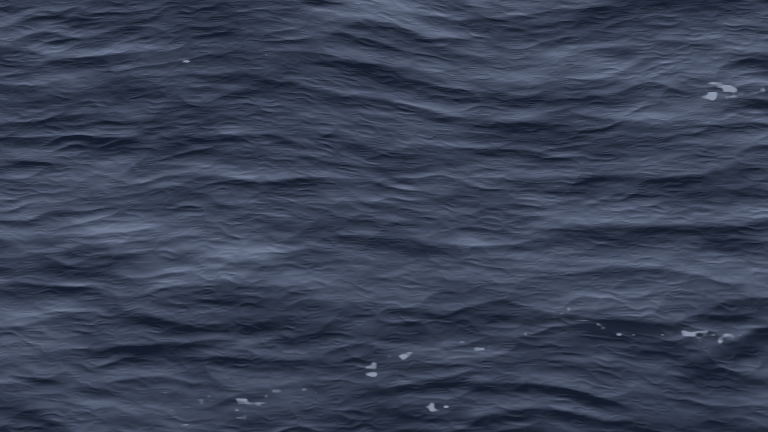
Reproduce this texture procedurally as a Shadertoy shader.

```glsl
// Dark blue open sea with wind-stretched ripples, sharp crests and broken foam.
#define STRETCH 0.29
#define OCTAVES 5
#define WAVE_FREQ 6.5
#define WAVE_CONTRAST 0.165
#define STREAK_CONTRAST 0.62
#define SWELL_CONTRAST 0.5
#define MEAN_TONE 0.43
#define DEEP_BLUE vec3(0.11, 0.14, 0.20)
#define SKY_SHEEN vec3(0.38, 0.42, 0.51)
#define FOAM_COLOR vec3(0.60, 0.64, 0.72)

float hash(vec2 cell) {
    return fract(sin(dot(cell, vec2(127.1, 311.7))) * 43758.5453);
}

float noise(vec2 p) {
    vec2 cell = floor(p), f = fract(p);
    f = f * f * (3.0 - 2.0 * f);
    float low = mix(hash(cell), hash(cell + vec2(1, 0)), f.x);
    float high = mix(hash(cell + vec2(0, 1)), hash(cell + vec2(1, 1)), f.x);
    return mix(low, high, f.y);
}

// Pointed wave profile with its crest along the middle level of the noise
float ridge(vec2 p) {
    return 1.0 - abs(2.0 * noise(p) - 1.0);
}

// Vertical slope of the summed waves: near faces are positive, far ones negative
float waveSlope(vec2 p) {
    float slope = 0.0, freq = WAVE_FREQ, weight = 0.85;
    for (int i = 0; i < OCTAVES; i++) {
        float k = float(i);
        float tilt = 0.09 * sin(k * 2.3 + 0.6);
        vec2 q = vec2(p.x * STRETCH, p.y + tilt * p.x) * freq + k * vec2(17.3, 9.1);
        q.y += 0.7 * noise(q * vec2(1.7, 0.6) + 31.0);
        float stepSize = 0.05 + freq * 0.0012;
        vec2 e = vec2(0.0, stepSize);
        slope += weight * (ridge(q + e) - ridge(q - e)) / (2.0 * stepSize);
        freq *= 2.07;
        weight *= i == 0 ? 1.1 : 0.82;
    }
    return slope;
}

// Thin light streaks lying along the wind
float streaks(vec2 p) {
    vec2 q = vec2(p.x * 5.0, (p.y + 0.05 * p.x) * 34.0);
    return 0.6 * noise(q) + 0.4 * noise(q * vec2(2.6, 2.3) + 7.0) - 0.5;
}

// Soft band around the segment from a to b
float band(vec2 p, vec2 a, vec2 b, float width) {
    vec2 along = b - a;
    float t = clamp(dot(p - a, along) / dot(along, along), 0.0, 1.0);
    float d = length(p - a - along * t) / width;
    return exp(-d * d);
}

float foamCover(vec2 p) {
    vec2 q = p + 0.05 * (vec2(noise(p * 5.0), noise(p * 6.0 + 40.0)) - 0.5);
    float cover = 0.85 * band(q, vec2(0.38, 0.05), vec2(0.95, 0.15), 0.045);
    cover = max(cover, band(q, vec2(0.95, 0.14), vec2(1.30, 0.25), 0.033));
    cover = max(cover, band(q, vec2(1.30, 0.24), vec2(1.80, 0.21), 0.016));
    cover = max(cover, 0.9 * band(q, vec2(0.85, 0.05), vec2(1.02, 0.04), 0.014));
    cover = max(cover, 0.9 * band(q, vec2(1.62, 0.77), vec2(1.80, 0.80), 0.024));
    cover = max(cover, 0.85 * band(q, vec2(0.34, 0.865), vec2(0.62, 0.865), 0.013));
    return cover * (0.55 + 0.8 * noise(p * vec2(9.0, 20.0)));
}

void mainImage(out vec4 fragColor, in vec2 fragCoord) {
    vec2 p = fragCoord / iResolution.y;
    float centerX = 0.5 * iResolution.x / iResolution.y;

    // Waves shrink gently with distance and bend along broad swells
    vec2 sea = vec2((p.x - centerX) * (1.0 + 0.45 * p.y), p.y + 0.3 * p.y * p.y);
    sea.y += 0.10 * noise(p * vec2(1.7, 2.2) + 3.0);

    // Near faces show deep water, far faces reflect the sky
    float tone = MEAN_TONE - WAVE_CONTRAST * waveSlope(sea);
    tone += STREAK_CONTRAST * streaks(sea);
    tone += SWELL_CONTRAST * (noise(sea * vec2(2.2, 7.0) + 12.0) - 0.5);
    tone += 0.16 * (smoothstep(0.0, 0.45, p.y) - 0.75);
    vec3 color = mix(DEEP_BLUE, SKY_SHEEN, clamp(tone, -0.12, 1.2));

    // Foam breaks into fine flecks inside a thin milky veil
    float cover = foamCover(p);
    float grain = 0.5 * noise(p * vec2(60.0, 120.0)) + 0.5 * noise(p * vec2(28.0, 62.0) + 5.0);
    float flecks = smoothstep(0.0, 0.22, grain - 0.95 + 0.38 * cover);
    color = mix(color, FOAM_COLOR, max(0.85 * flecks, 0.10 * cover));

    fragColor = vec4(color, 1.0);
}
```
